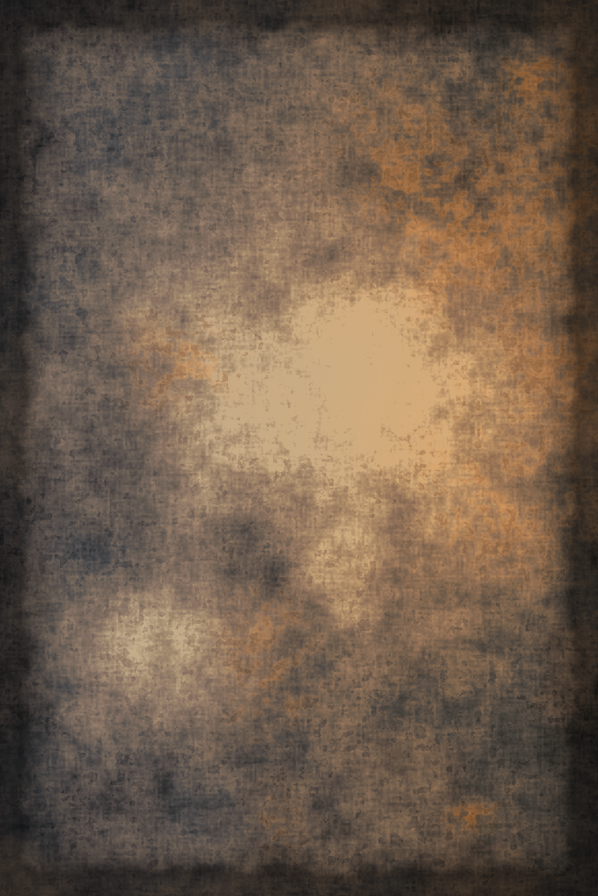
This texture is drawn by a Shadertoy shader. Its source:

```glsl
// Tuning: lengths are in canvas widths
const float BASE_TONE = 0.375;
const float GLOW_GAIN = 0.42;
const vec2 GLOW_CENTER = vec2(0.56, 0.85);
const vec2 GLOW_RADIUS = vec2(0.36, 0.37);
const float CLOUD_GAIN = 0.34;
const float MOTTLE_GAIN = 0.30;
const float GRAIN_GAIN = 0.16;
const float WEAVE_GAIN = 0.07;
const float EDGE_WARP = 0.13;
const float CORNER_RADIUS = 0.07;
const float BORDER_WIDTH = 0.11;
const float BORDER_SHADE = 0.52;
const vec3 RUST = vec3(0.76, 0.49, 0.26);
const vec3 SLATE = vec3(0.31, 0.32, 0.33);
const vec3 COOL_TINT = vec3(0.96, 0.99, 1.03);
const vec3 WARM_TINT = vec3(1.06, 0.99, 0.89);

// Neutral ramp from shadow to parchment
const vec3 RAMP[7] = vec3[7](
    vec3(0.11, 0.11, 0.11), vec3(0.22, 0.21, 0.20), vec3(0.34, 0.30, 0.28),
    vec3(0.44, 0.38, 0.33), vec3(0.55, 0.45, 0.38), vec3(0.66, 0.55, 0.43),
    vec3(0.79, 0.68, 0.53));

// Soft patches: center, radius, gain
const int PATCHES = 11;
const vec4 TONE_PATCH[PATCHES] = vec4[PATCHES](
    vec4(0.25, 0.43, 0.14, 0.26), vec4(0.45, 0.99, 0.06, -0.12),
    vec4(0.17, 1.28, 0.13, -0.10), vec4(0.43, 0.57, 0.08, -0.22),
    vec4(0.64, 0.62, 0.06, -0.16), vec4(0.20, 0.55, 0.08, -0.10),
    vec4(0.56, 0.23, 0.09, -0.10), vec4(0.90, 0.39, 0.13, -0.08),
    vec4(0.66, 1.17, 0.06, -0.10), vec4(0.52, 1.06, 0.04, -0.12),
    vec4(0.58, 0.56, 0.07, 0.12));
const vec4 RUST_PATCH[PATCHES] = vec4[PATCHES](
    vec4(0.90, 1.37, 0.05, 0.75), vec4(0.68, 1.22, 0.13, 0.55),
    vec4(0.82, 1.08, 0.16, 0.55), vec4(0.84, 0.66, 0.14, 0.55),
    vec4(0.45, 0.32, 0.08, 0.50), vec4(0.797, 0.147, 0.038, 1.00),
    vec4(0.30, 0.88, 0.08, 0.50), vec4(0.97, 0.88, 0.10, 0.55),
    vec4(0.95, 1.22, 0.12, 0.45), vec4(0.44, 0.47, 0.08, 0.40),
    vec4(0.46, 0.11, 0.06, 0.35));

float hash(vec2 cell) {
    vec3 q = fract(cell.xyx * 0.1031);
    q += dot(q, q.yzx + 33.33);
    return fract((q.x + q.y) * q.z);
}

float valueNoise(vec2 p) {
    vec2 cell = floor(p), f = fract(p);
    f = f * f * (3.0 - 2.0 * f);
    return mix(mix(hash(cell), hash(cell + vec2(1, 0)), f.x),
               mix(hash(cell + vec2(0, 1)), hash(cell + vec2(1, 1)), f.x), f.y);
}

float fbm(vec2 p) {
    const mat2 TURN = mat2(1.6, 1.2, -1.2, 1.6);
    float sum = 0.0, amplitude = 0.5;
    for (int i = 0; i < 5; i++) {
        sum += amplitude * valueNoise(p);
        p = TURN * p + 17.3;
        amplitude *= 0.5;
    }
    return sum / 0.96875;
}

float falloff(vec2 p, vec4 blob) {
    vec2 d = (p - blob.xy) / blob.z;
    return blob.w * exp(-dot(d, d));
}

float roundedBox(vec2 p, vec2 halfSize, float radius) {
    vec2 q = abs(p) - halfSize + radius;
    return length(max(q, 0.0)) + min(max(q.x, q.y), 0.0) - radius;
}

vec3 rampColor(float tone) {
    float x = clamp(tone / 0.11 - 1.0, 0.0, 5.999);
    int i = int(x);
    return mix(RAMP[i], RAMP[i + 1], fract(x));
}

void mainImage(out vec4 fragColor, in vec2 fragCoord) {
    vec2 p = fragCoord / iResolution.x;
    vec2 halfSize = 0.5 * iResolution.xy / iResolution.x;

    // Ragged outlines for the glow and the patches
    vec2 warp = vec2(fbm(p * 9.0 + 3.1), fbm(p * 9.0 + 41.7)) - 0.5;
    vec2 w = p + EDGE_WARP * warp;
    vec2 g = (w - GLOW_CENTER) / GLOW_RADIUS;
    float tone = BASE_TONE + GLOW_GAIN * exp(-dot(g, g));
    float rust = 0.0;
    for (int i = 0; i < PATCHES; i++) {
        tone += falloff(w, TONE_PATCH[i]);
        rust += falloff(w, RUST_PATCH[i]);
    }

    // Clouds, mottling, grain and woven threads
    float cloud = fbm(p * 5.0 + 8.0) - 0.5;
    float mottle = fbm(p * 26.0 + 60.0) - 0.5;
    float speckle = fbm(p * 85.0 + 23.0) - 0.5;
    float grain = valueNoise(p * 290.0) - 0.5;
    float weave = valueNoise(p * vec2(260.0, 45.0)) + valueNoise(p * vec2(45.0, 260.0)) - 1.0;
    tone += CLOUD_GAIN * cloud + MOTTLE_GAIN * mottle;
    tone += GRAIN_GAIN * (speckle + 0.5 * grain) + WEAVE_GAIN * weave;

    // Dark pits
    tone -= 0.12 * smoothstep(0.10, 0.24, speckle + 0.4 * mottle);

    // Neutral ground, slate shadows and a warmer right side
    vec3 color = rampColor(tone);
    float slate = smoothstep(0.46, 0.28, tone) * smoothstep(-0.12, 0.16, fbm(p * 6.0 + 90.0) - 0.5);
    color = mix(color, SLATE * (0.4 + 1.6 * tone), 0.6 * slate);
    color *= mix(COOL_TINT, WARM_TINT, smoothstep(0.15, 0.85, w.x));

    // Flaked rust
    float flakes = smoothstep(-0.10, 0.14, speckle + 0.8 * mottle + 0.16 * (rust - 0.5));
    color = mix(color, RUST * (0.55 + 0.75 * tone), clamp(rust, 0.0, 1.0) * mix(0.2, 0.9, flakes));

    // Worn border with a faint rounded rim
    float inset = -roundedBox(p - halfSize, halfSize, CORNER_RADIUS) + 0.03 * mottle;
    color *= mix(BORDER_SHADE, 1.0, smoothstep(-0.01, BORDER_WIDTH, inset));
    color *= 1.0 - 0.22 * exp(-pow((inset - 0.035) / 0.013, 2.0));
    vec2 v = (p - halfSize) / halfSize;
    color *= 1.0 - 0.22 * smoothstep(0.8, 1.9, dot(v, v));
    fragColor = vec4(clamp(color, 0.0, 1.0), 1.0);
}
```
